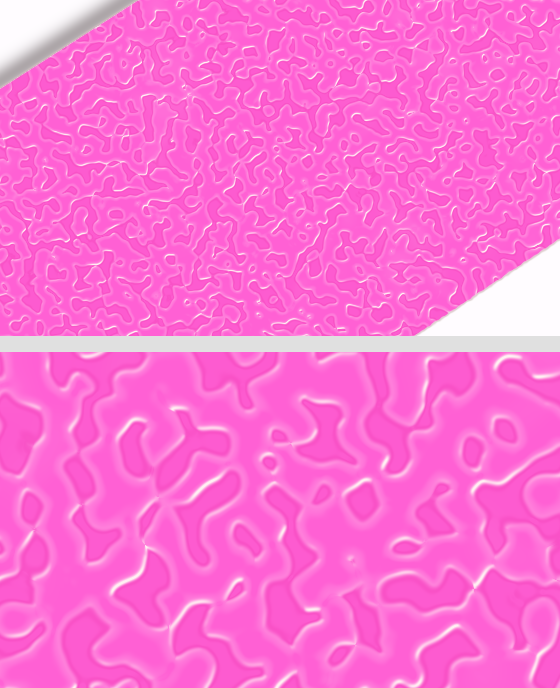
Top, the full canvas; bottom, a detail of the centre.
Write a Shadertoy shader that draws this texture.

```glsl
// Glossy pink embossed strip lying diagonally on a white table.

const vec3 PINK = vec3(1.00, 0.375, 0.83);
const vec3 DEEP_PINK = vec3(0.96, 0.27, 0.74);
const vec3 SOFT_PINK = vec3(1.00, 0.49, 0.86);
const vec3 GLINT = vec3(1.00, 0.94, 0.95);
const vec3 TABLE = vec3(1.00, 0.99, 1.00);
const vec3 CUT_EDGE = vec3(0.82, 0.75, 0.74);
const vec3 SHADOW = vec3(0.62, 0.59, 0.60);

const float BLOB_SCALE = 25.0;
const float BLOB_LEVEL = 0.07;
const vec2 LIGHT_DIR = vec2(-0.50, 0.866);

// Hash and noise
vec2 hash22(vec2 p) {
    vec3 q = fract(p.xyx * vec3(0.1031, 0.1030, 0.0973));
    q += dot(q, q.yzx + 33.33);
    return fract((q.xx + q.yz) * q.zy);
}

float cornerRamp(vec2 cell, vec2 f, vec2 corner) {
    return dot(hash22(cell + corner) * 2.0 - 1.0, f - corner);
}

float gradientNoise(vec2 p) {
    vec2 cell = floor(p), f = p - cell;
    vec2 w = f * f * f * (f * (f * 6.0 - 15.0) + 10.0);
    float low = mix(cornerRamp(cell, f, vec2(0, 0)), cornerRamp(cell, f, vec2(1, 0)), w.x);
    float high = mix(cornerRamp(cell, f, vec2(0, 1)), cornerRamp(cell, f, vec2(1, 1)), w.x);
    return mix(low, high, w.y);
}

vec2 rotate(vec2 p, float angle) {
    float c = cos(angle), s = sin(angle);
    return vec2(c * p.x - s * p.y, s * p.x + c * p.y);
}

// Height of the wormy relief, from two turned noise layers
float relief(vec2 p, float scale) {
    float first = gradientNoise(rotate(p, 0.6) * scale + 40.0);
    float second = gradientNoise(rotate(p, 1.9) * scale * 1.2 + 97.0);
    return first + 0.8 * second;
}

float bell(float x, float width) {
    return exp(-x * x / (width * width));
}

// Signed distance to a line, positive on the side of the normal
float lineDistance(vec2 p, vec2 point, vec2 normal) {
    return dot(p - point, normal);
}

// Pink plastic with lit and shaded blob outlines
vec3 embossedPink(vec2 p, float pixel) {
    const float STEP = 0.001;
    float h = relief(p, BLOB_SCALE);
    vec2 slope = vec2(relief(p + vec2(STEP, 0), BLOB_SCALE) - h,
                      relief(p + vec2(0, STEP), BLOB_SCALE) - h) / STEP;
    float steepness = length(slope);
    float d = (h - BLOB_LEVEL) / max(steepness, 7.0);
    float facing = dot(-slope, LIGHT_DIR) / max(steepness, 0.001);

    // Uneven sheen over the sheet
    float sheen = gradientNoise(p * 3.0 + 8.0) + 0.7 * gradientNoise(p * 14.0 + 31.0);
    vec3 color = mix(PINK, SOFT_PINK, 0.45 * smoothstep(0.0, 0.6, sheen + 0.12 * (p.x - 0.8)));
    color = mix(color, DEEP_PINK, 0.18 * smoothstep(-0.004, 0.004, d));

    // Dim rim on all sides, darker on the inner wall
    float lineWidth = max(0.0024, 0.65 * pixel);
    color = mix(color, DEEP_PINK, 0.55 * bell(d - 0.0045, 0.0032));
    color = mix(color, SOFT_PINK, 0.75 * bell(d + 0.003, 0.005));

    // Broken bright glints
    float patches = smoothstep(-0.25, 0.30, gradientNoise(p * 19.0 + 63.0));
    float lit = smoothstep(0.15, 0.95, facing) + 0.55 * smoothstep(0.55, 1.0, -facing);
    float glint = bell(d, lineWidth) * (0.12 + 0.95 * lit * patches);
    return mix(color, GLINT, clamp(glint, 0.0, 1.0));
}

void mainImage(out vec4 fragColor, in vec2 fragCoord) {
    float pixel = 1.0 / iResolution.y;
    vec2 p = fragCoord * pixel;

    // Strip borders, the lower one slightly ragged
    float upper = lineDistance(p, vec2(0.0, 0.736), vec2(-0.540, 0.842));
    float lower = lineDistance(p, vec2(1.234, 0.0), vec2(0.5555, -0.8315));
    float ragged = lower + 0.004 * gradientNoise(p * 60.0);
    float outside = max(upper, ragged);

    // Table with the soft shadow above the strip
    float shade = 0.85 * bell(upper - 0.018, 0.036) * step(0.0, upper);
    vec3 table = mix(TABLE, SHADOW, shade);

    vec3 color = mix(embossedPink(p, pixel), table, smoothstep(-pixel, pixel, outside));
    color = mix(color, CUT_EDGE, 0.65 * bell(outside - 0.002, max(0.003, 0.7 * pixel)));
    fragColor = vec4(color, 1.0);
}
```
